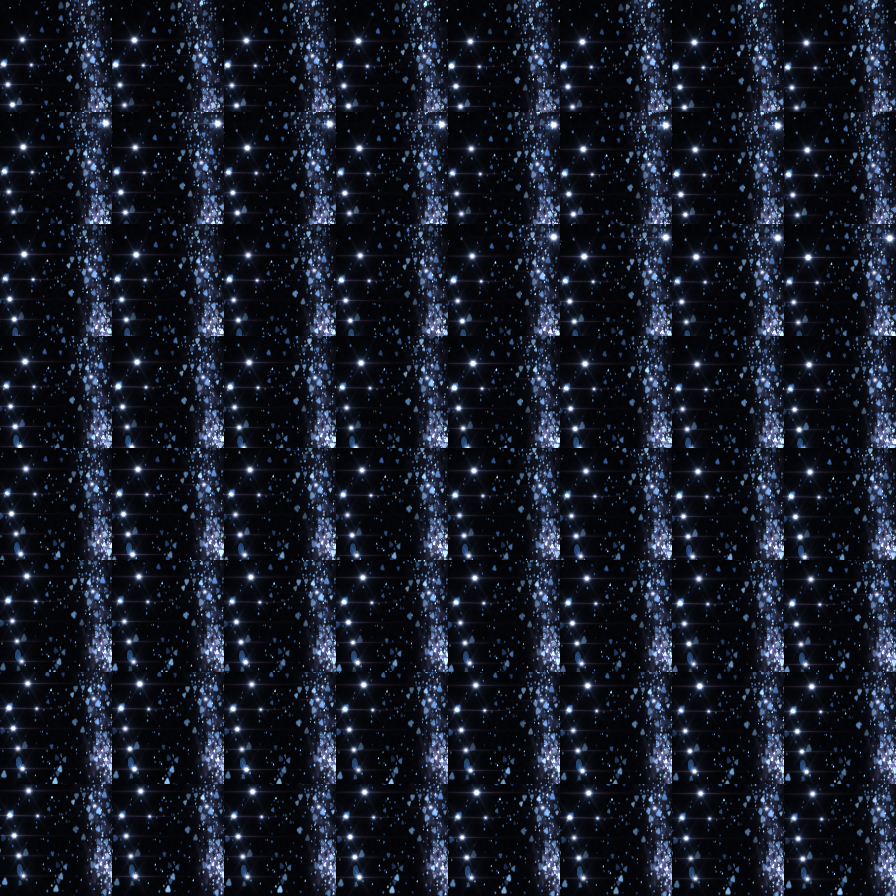
Reproduce this pattern procedurally as a Shadertoy shader.

```glsl
// Eight by eight sheet of a drifting star field: blue blobs, a dense glowing band and flared stars.
#define TILES 8.0
#define ROW_DRIFT vec2(-0.008, 0.042)
#define COL_DRIFT vec2(0.0, -0.004)
#define BLOB_CELLS 14.0
#define BLOB_RADIUS 0.027
#define SPECK_CELLS 31.0
#define SPECK_RADIUS 0.010
#define CLUSTER vec2(0.89, 1.03)
#define NIGHT vec3(0.012, 0.014, 0.026)
#define BLUE vec3(0.15, 0.30, 0.50)
#define ICE vec3(0.68, 0.87, 0.96)
#define MAUVE vec3(0.34, 0.25, 0.38)

vec3 hash3(vec2 p) {
    vec3 q = fract(p.xyx * vec3(0.1031, 0.1030, 0.0973));
    q += dot(q, q.yxz + 33.33);
    return fract((q.xxy + q.yzz) * q.zyx);
}

float noise(vec2 p) {
    vec2 i = floor(p), f = fract(p);
    f = f * f * (3.0 - 2.0 * f);
    return mix(mix(hash3(i).x, hash3(i + vec2(1, 0)).x, f.x),
               mix(hash3(i + vec2(0, 1)).x, hash3(i + vec2(1, 1)).x, f.x), f.y);
}

// Slanting band, strongest near the right side of each tile
float bandAt(vec2 p) {
    float d = (p.x - 0.77 - 0.11 * p.y) / 0.13;
    return exp(-d * d);
}

float clusterAt(vec2 p) {
    vec2 d = (p - CLUSTER) / vec2(0.11, 0.17);
    return exp(-dot(d, d));
}

// Irregular upright grains, one candidate per cell
vec3 grains(vec2 p, float cells, float radius, float seed, float sparse, float frame, float px) {
    vec3 sum = vec3(0.0);
    vec2 home = floor(p * cells);
    for (int j = -1; j <= 1; j++)
    for (int i = -1; i <= 1; i++) {
        vec2 cell = home + vec2(i, j);
        vec3 r = hash3(cell + seed);
        vec3 s = hash3(cell + seed + 71.0);
        vec2 c = (cell + 0.15 + 0.7 * r.xy) / cells;
        float band = bandAt(c), cluster = clusterAt(c);
        float chance = sparse * mix(0.45, 1.0, smoothstep(0.2, 0.45, c.x));
        if (r.z > chance + 0.45 * band + 0.3 * cluster) continue;
        vec2 d = (p - c) * vec2(1.2, 0.85);
        d.x += 0.25 * (s.x - 0.5) * d.y;
        float size = radius * mix(0.4, 1.0, s.y);
        float wobble = 1.0 + 0.16 * sin(3.0 * atan(d.y, d.x + 1e-5) + 6.28 * s.z);
        float edge = 0.8 * px + 0.12 * size;
        float cover = 1.0 - smoothstep(-edge, edge, length(d) - size * wobble);
        float twinkle = mix(0.7, 1.1, hash3(cell + seed + frame * 3.7).x);
        float pale = clamp(0.85 * s.x * s.x * s.x + 0.15 * band + 0.7 * cluster, 0.0, 1.0);
        vec3 tint = mix(BLUE, ICE, pale) * mix(0.55, 1.15, s.z);
        sum = max(sum, tint * twinkle * cover);
    }
    return sum;
}

// White core, blue halo and six mauve spikes with the level pair longest
vec3 star(vec2 d, float size, float power) {
    float r = length(d);
    vec3 light = vec3(1.0, 0.98, 1.0) * exp(-r * r / (size * size));
    light += vec3(0.16, 0.32, 0.48) * exp(-r / (size * 1.5));
    for (int k = 0; k < 3; k++) {
        float a = 1.0472 * float(k);
        vec2 q = vec2(dot(d, vec2(cos(a), sin(a))), dot(d, vec2(-sin(a), cos(a))));
        float reach = k == 0 ? 7.0 : 4.5;
        float gain = k == 0 ? 0.85 : 0.45;
        light += MAUVE * gain * exp(-abs(q.x) / (size * reach) - abs(q.y) / (size * 0.28));
    }
    return light * power;
}

void mainImage(out vec4 fragColor, in vec2 fragCoord) {
    vec2 uv = fragCoord / iResolution.xy;
    vec2 grid = vec2(uv.x, 1.0 - uv.y) * TILES;
    vec2 id = floor(grid), p = fract(grid);
    float px = TILES / iResolution.y;
    float frame = id.y * TILES + id.x;
    vec2 w = p + id.y * ROW_DRIFT + id.x * COL_DRIFT;
    float band = bandAt(w), cluster = clusterAt(w);

    // Night sky with dim dust
    float dust = noise(w * vec2(48.0, 24.0) + 9.0) * noise(w * 13.0 + 31.0);
    vec3 col = NIGHT * (0.7 + 0.9 * noise(w * 35.0));
    col += vec3(0.17, 0.19, 0.29) * band * (0.2 + 1.3 * dust);
    col += vec3(0.32, 0.31, 0.43) * cluster * (0.25 + 1.4 * dust);

    // Large blobs and fine specks
    vec3 blobs = grains(w, BLOB_CELLS, BLOB_RADIUS, 17.0, 0.18, frame, px);
    vec3 specks = grains(w, SPECK_CELLS, SPECK_RADIUS, 143.0, 0.16, frame, px);
    col += max(blobs, specks * 1.15);

    // Dim oval beneath the chain
    float oval = length((w - vec2(0.12, 1.06)) * vec2(1.6, 0.8));
    col = max(col, BLUE * 0.75 * (1.0 - smoothstep(0.035, 0.05, oval)));

    // Lead star, its neighbour and the leaning chain
    float flicker = mix(0.75, 1.1, hash3(vec2(frame, 5.0)).x);
    col += star(w - vec2(0.20, 0.355), 0.026, flicker);
    col += star(w - vec2(0.28, 0.58), 0.016, 0.65);
    for (int i = 0; i < 4; i++) {
        float n = float(i);
        float power = mix(0.65, 1.0, hash3(vec2(frame, n + 11.0)).y);
        col += star(w - vec2(0.03 + 0.041 * n, 0.575 + 0.18 * n), 0.023, power);
    }

    // Brief flare in two runs of frames
    float lit = step(8.0, frame) * step(frame, 14.0) + step(20.0, frame) * step(frame, 23.0);
    col += star(p - vec2(0.945, 0.10 + 0.004 * id.x), 0.03, lit);
    col += star(w - vec2(0.79, 0.49), 0.018, 0.6);

    fragColor = vec4(clamp(col, 0.0, 1.0), 1.0);
}
```
